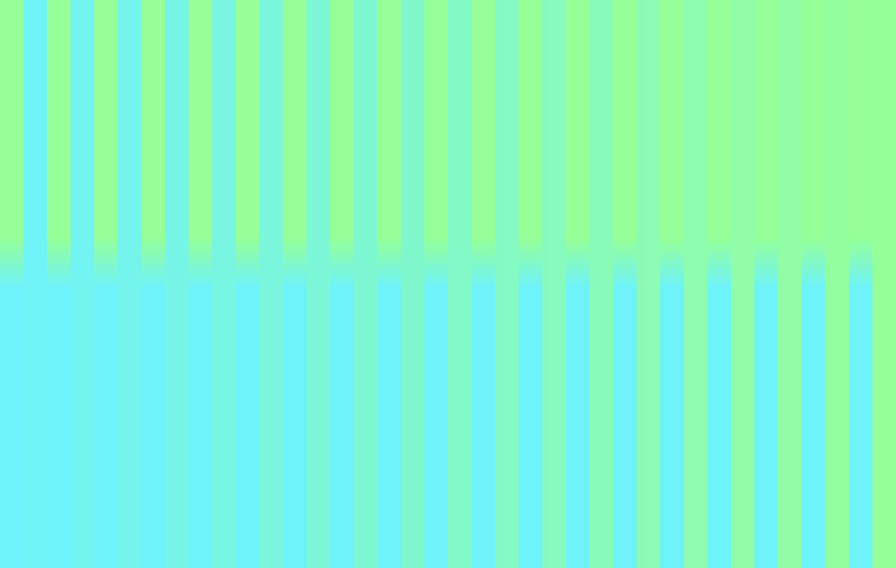
Give the GLSL for this background, as a WebGL 2 fragment shader.

```glsl
#version 300 es
precision highp float;
// Draws interleaved stripes: vertical green-to-cyan bands between a horizontal cyan-to-green sweep.

#define STRIPE_PAIRS 19.0
#define FADE_BOTTOM 0.492
#define FADE_TOP 0.582
#define CYAN vec3(0.432, 0.951, 0.980)
#define GREEN vec3(0.588, 1.000, 0.596)

uniform vec2 u_resolution;
out vec4 fragColor;

// Linear step from 0 at a to 1 at b
float ramp(float a, float b, float x) {
    return clamp((x - a) / (b - a), 0.0, 1.0);
}

// Coverage of the second stripe in each pair, with edges one pixel soft
float stripeMask(float x, float pixel) {
    float phase = x * STRIPE_PAIRS;
    float edgeDistance = 0.25 - abs(fract(phase - 0.25) - 0.5);
    return clamp(edgeDistance / (pixel * STRIPE_PAIRS) + 0.5, 0.0, 1.0);
}

void main() {
    vec2 uv = gl_FragCoord.xy / u_resolution;

    // First stripes: short vertical fade; second stripes: full-width sweep
    vec3 fadeColor = mix(CYAN, GREEN, ramp(FADE_BOTTOM, FADE_TOP, uv.y));
    vec3 sweepColor = mix(CYAN, GREEN, uv.x);

    float mask = stripeMask(uv.x, 1.0 / u_resolution.x);
    fragColor = vec4(mix(fadeColor, sweepColor, mask), 1.0);
}
```
